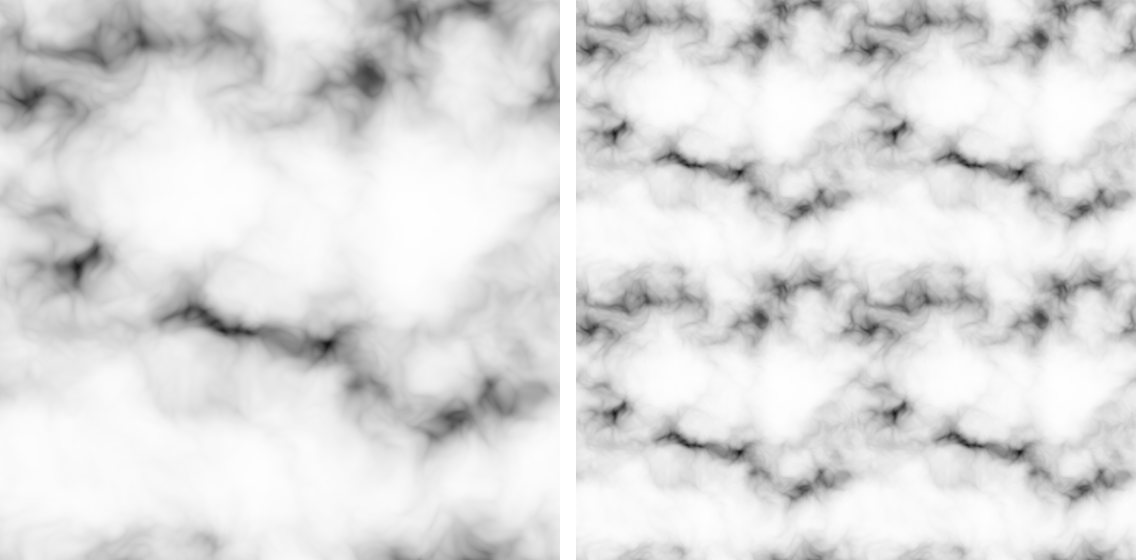
Left, the tile; right, the same tile 2 across and 2 down.
Give the GLSL for this texture, as a WebGL 1 fragment shader.

```glsl
precision highp float;

uniform vec2 u_resolution;

// Unit gradient of a lattice cell, wrapped to the period
vec2 cellGradient(vec2 cell, float period, float seed) {
  cell = mod(cell, period);
  float h = fract(sin(dot(cell, vec2(127.1, 311.7)) + seed * 74.7) * 43758.5453);
  float angle = 6.2831853 * h;
  return vec2(cos(angle), sin(angle));
}

// Gradient noise that repeats after a whole number of cells
float tilingNoise(vec2 p, float period, float seed) {
  vec2 cell = floor(p);
  vec2 f = p - cell;
  vec2 fade = f * f * f * (f * (f * 6.0 - 15.0) + 10.0);
  vec2 right = vec2(1.0, 0.0);
  vec2 up = vec2(0.0, 1.0);
  float a = dot(cellGradient(cell, period, seed), f);
  float b = dot(cellGradient(cell + right, period, seed), f - right);
  float c = dot(cellGradient(cell + up, period, seed), f - up);
  float d = dot(cellGradient(cell + 1.0, period, seed), f - 1.0);
  return mix(mix(a, b, fade.x), mix(c, d, fade.x), fade.y);
}

// Sideways drift that makes the veins meander
vec2 meander(vec2 uv, float period, float seed) {
  return vec2(tilingNoise(uv * period, period, seed),
              tilingNoise(uv * period + 0.5, period, seed + 1.0));
}

// Folded octaves: each zero crossing becomes a softly rounded crease
float turbulence(vec2 uv) {
  float sum = 0.0;
  float amplitude = 1.0;
  float period = 2.0;
  for (int octave = 0; octave < 5; octave++) {
    float seed = float(octave) + 3.0;
    vec2 shift = seed * vec2(0.37, 0.73);
    float n = tilingNoise(uv * period + shift, period, seed);
    sum += amplitude * sqrt(n * n + 0.0004);
    amplitude *= 0.5;
    period *= 2.0;
  }
  return sum;
}

void main() {
  vec2 uv = gl_FragCoord.xy / u_resolution;
  vec2 warped = uv + 0.035 * meander(uv, 8.0, 11.0) + 0.013 * meander(uv, 20.0, 15.0);

  // Dark creases rise quickly and level off into white clouds
  float depth = max(turbulence(warped) - 0.055, 0.0);
  float brightness = 1.0 - 0.93 * exp(-7.0 * depth);
  gl_FragColor = vec4(vec3(brightness), 1.0);
}
```
